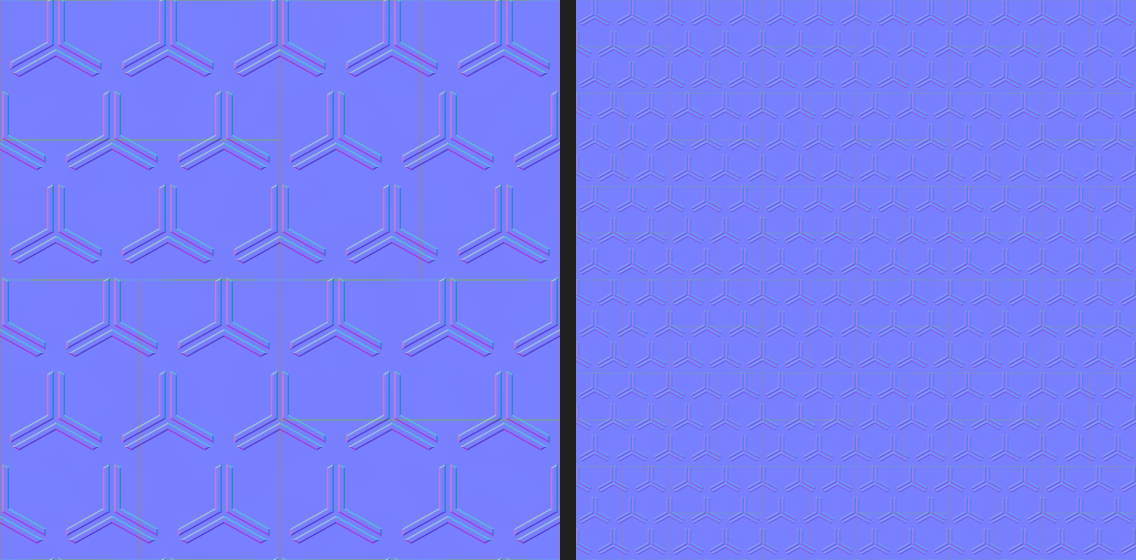
Left: one tile. Right: repeated 3 by 3.
Give the GLSL for this texture map, as a Shadertoy shader.

```glsl
// Tiling normal map: staggered three-armed raised ribs on panels split by thin seams.

// Signed distance to one tripod of paired ribs; cell width is 1.
float tripodDistance(vec2 p) {
    p.x = abs(p.x);
    float lowerArm = dot(p, vec2(0.5, 0.8660));
    float armAxis = lowerArm > 0.0 ? min(p.x, lowerArm) : -lowerArm;
    float hexagon = max(p.x, dot(abs(p), vec2(0.5, 0.8660)));
    return max(abs(armAxis - 0.05) - 0.0245, hexagon - 0.402);
}

// Offset from the nearest centre of a hexagonal lattice.
vec2 hexCell(vec2 p) {
    vec2 period = vec2(1.0, 1.7320);
    vec2 a = mod(p + 0.5 * period, period) - 0.5 * period;
    vec2 b = mod(p, period) - 0.5 * period;
    return dot(a, a) < dot(b, b) ? a : b;
}

// Share of a filter window covered by a line, also when the line is the thinner one.
float lineCover(float d, float halfWidth, float window) {
    float overlap = min(d + 0.5 * window, halfWidth) - max(d - 0.5 * window, -halfWidth);
    return clamp(overlap / window, 0.0, 1.0);
}

// Outward direction of the rib edge.
vec2 edgeDirection(vec2 p) {
    vec2 e = vec2(0.001, 0.0);
    vec2 g = vec2(tripodDistance(p + e.xy) - tripodDistance(p - e.xy),
                  tripodDistance(p + e.yx) - tripodDistance(p - e.yx));
    return g / max(length(g), 1e-5);
}

// Gradient noise that wraps after a whole number of cells.
float cornerSlope(vec2 corner, vec2 offset, float wrap) {
    vec2 c = mod(corner, wrap);
    float angle = 6.2832 * fract(sin(dot(c, vec2(127.1, 311.7))) * 43758.5);
    return dot(vec2(cos(angle), sin(angle)), offset);
}

float gradientNoise(vec2 p, float wrap) {
    vec2 i = floor(p), f = fract(p), u = f * f * (3.0 - 2.0 * f), o = vec2(1.0, 0.0);
    return mix(mix(cornerSlope(i, f, wrap), cornerSlope(i + o.xy, f - o.xy, wrap), u.x),
               mix(cornerSlope(i + o.yx, f - o.yx, wrap), cornerSlope(i + o.xx, f - o.xx, wrap), u.x), u.y);
}

void mainImage(out vec4 fragColor, in vec2 fragCoord) {
    vec2 uv = fragCoord / iResolution.xy;
    float window = 1.4 / iResolution.y;

    // Nearly flat ground with a faint unevenness.
    vec2 tilt = vec2(gradientNoise(uv * 12.0, 12.0), gradientNoise(uv.yx * 12.0 + 5.0, 12.0));
    vec3 color = vec3(vec2(0.47, 0.50) + 0.008 * tilt, 1.0);

    // Panel seams: each quadrant is halved, alternating upright and level.
    vec2 quadrant = floor(uv * 2.0);
    vec2 fromMiddle = 0.5 * abs(fract(uv * 2.0) - 0.5);
    vec2 border = 0.25 - fromMiddle;
    vec2 seam = border;
    if (mod(quadrant.x + quadrant.y, 2.0) < 0.5) seam.x = min(seam.x, fromMiddle.x);
    else seam.y = min(seam.y, fromMiddle.y);

    // Level borders thin out and turn teal towards the panel corners.
    float corner = 0.25 * (0.5 - abs(fract(uv.x * 4.0) - 0.5));
    float body = border.y < fromMiddle.y ? smoothstep(0.0, 0.07, corner) : 1.0;
    vec3 levelSeam = mix(vec3(0.30, 0.75, 0.80), vec3(0.46, 0.70, 0.36), body);
    color = mix(color, levelSeam, lineCover(seam.y, mix(0.0003, 0.0008, body), window));
    color = mix(color, vec3(0.65, 0.50, 0.48), lineCover(seam.x, 0.0008, window));

    // Five tripods across, six staggered rows down.
    vec2 cell = hexCell(uv * vec2(5.0, 6.0 * 0.8660) - vec2(0.0, 0.4330));
    vec2 slope = edgeDirection(cell) * vec2(-1.0, 1.0);
    vec3 edge = vec3(0.49 + 0.48 * slope, 0.71);
    color = mix(color, edge, lineCover(tripodDistance(cell), 0.0037, 5.0 * window));

    fragColor = vec4(color, 1.0);
}
```
